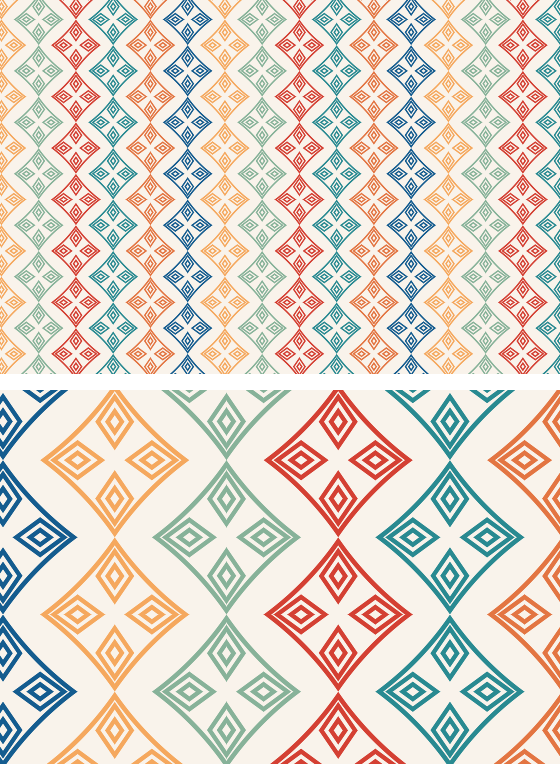
Top: the whole. Bottom: its middle third, enlarged.
A Shadertoy shader for this pattern:

```glsl
const float ROWS = 7.27;        // motifs per canvas height; one row pitch = 1 unit
const float COLUMN_PITCH = 0.724;
const vec2 FIRST_CENTRE = vec2(0.028, 0.392);
const vec3 CREAM = vec3(0.975, 0.952, 0.922);

vec3 columnColour(float column) {
    vec3 palette[6] = vec3[6](
        vec3(0.96, 0.66, 0.37),   // apricot
        vec3(0.53, 0.70, 0.60),   // sage
        vec3(0.83, 0.25, 0.20),   // red
        vec3(0.16, 0.54, 0.57),   // teal
        vec3(0.89, 0.46, 0.26),   // orange
        vec3(0.08, 0.36, 0.56));  // blue
    return palette[int(mod(column, 6.0))];
}

// Diamond with sides bowed inwards
float starDistance(vec2 p, float radius, float bow) {
    vec2 q = abs(p);
    float along = (q.x - q.y) / radius;
    return (q.x + q.y - radius) * 0.7071 + bow * max(1.0 - along * along, 0.0);
}

float rhombusDistance(vec2 p, vec2 halfSize) {
    vec2 q = abs(p) / halfSize;
    return (q.x + q.y - 1.0) * halfSize.x * halfSize.y / length(halfSize);
}

// Line of the given half width, lying at a depth inside the edge
float stroke(float d, float depth, float halfWidth, float pixel) {
    return 1.0 - smoothstep(-0.5 * pixel, 0.5 * pixel, abs(d + depth) - halfWidth);
}

float motif(vec2 p, float pixel) {
    p.x *= 1.035;
    float ink = stroke(starDistance(p, 0.5, 0.03), 0.0155, 0.0155, pixel);

    // Fold the four petals onto one
    vec2 q = abs(p);
    q = vec2(max(q.x, q.y), min(q.x, q.y));
    float petal = rhombusDistance(q - vec2(0.249, 0.0), vec2(0.185, 0.131));
    ink = max(ink, stroke(petal, 0.0145, 0.0145, pixel));
    return max(ink, stroke(petal, 0.068, 0.0145, pixel));
}

void mainImage(out vec4 fragColor, in vec2 fragCoord) {
    float pixel = ROWS / iResolution.y;
    vec2 p = fragCoord * pixel - FIRST_CENTRE;
    float nearest = floor(p.x / COLUMN_PITCH + 0.5);
    vec3 colour = CREAM;

    // Neighbouring columns interlock, so draw three
    for (float side = -1.0; side <= 1.0; side++) {
        float column = nearest + side;
        float shift = 0.5 * mod(column, 2.0);
        vec2 local = vec2(p.x - column * COLUMN_PITCH,
                          fract(p.y - shift + 0.5) - 0.5);
        colour = mix(colour, columnColour(column), motif(local, pixel));
    }
    fragColor = vec4(colour, 1.0);
}
```
